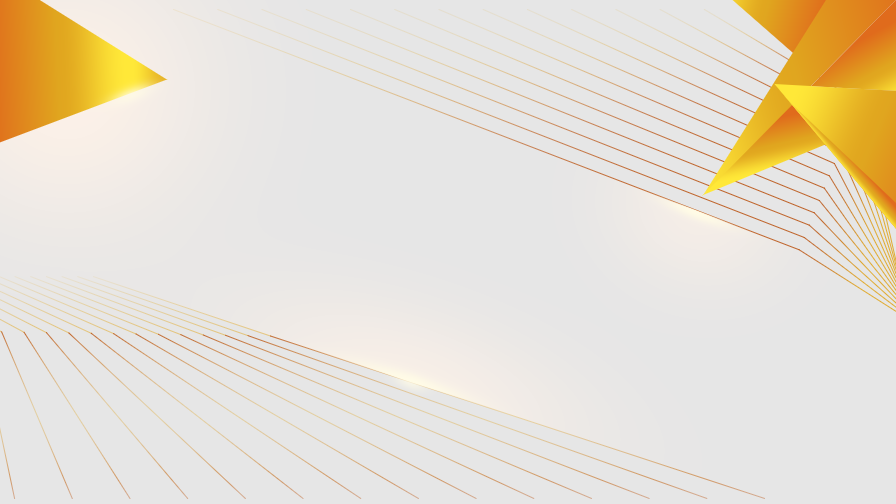
Reproduce this background procedurally as a WebGL 1 fragment shader.

```glsl
precision highp float;
uniform vec2 u_resolution;

const vec3 GREY = vec3(0.9, 0.9, 0.9);
const vec3 PEACH = vec3(1.0, 0.95, 0.91);
const vec3 SPARK = vec3(1.0, 0.985, 0.90);
const vec3 ORANGE = vec3(0.88, 0.42, 0.11);
const vec3 GOLD = vec3(0.88, 0.65, 0.12);
const vec3 YELLOW = vec3(1.0, 0.91, 0.22);
const vec3 COPPER = vec3(0.74, 0.36, 0.12);

// Signed distance to the line a-b, positive on its left
float side(vec2 p, vec2 a, vec2 b) {
  vec2 d = normalize(b - a);
  return d.x * (p.y - a.y) - d.y * (p.x - a.x);
}

// Distance along a-b, 0 at a and 1 at b
float along(vec2 p, vec2 a, vec2 b) {
  vec2 d = b - a;
  return clamp(dot(p - a, d) / dot(d, d), 0.0, 1.0);
}

float edge(float d, float px) {
  return clamp(0.5 + d / px, 0.0, 1.0);
}

// Triangle coverage, corners in clockwise order
float triangle(vec2 p, vec2 a, vec2 b, vec2 c, float px) {
  float d = max(side(p, a, b), max(side(p, b, c), side(p, c, a)));
  return edge(-d, px);
}

vec3 metal(float t) {
  vec3 low = mix(ORANGE, GOLD, clamp(t * 2.0, 0.0, 1.0));
  return mix(low, YELLOW, smoothstep(0.5, 1.0, t));
}

// Elliptical glow with its long axis along dir
float halo(vec2 p, vec2 centre, vec2 dir, vec2 radii) {
  vec2 d = p - centre;
  vec2 u = normalize(dir);
  vec2 q = vec2(dot(d, u), u.x * d.y - u.y * d.x) / radii;
  return exp(-dot(q, q));
}

// Thin stroke: x is coverage, y is position along it
vec2 strand(vec2 p, vec2 a, vec2 b, float px) {
  float t = along(p, a, b);
  float halfWidth = 0.009;
  float d = length(p - mix(a, b, t));
  return vec2(edge(halfWidth - d, px), t);
}

vec3 upperStrands(vec3 col, vec2 p, float px) {
  for (int i = 0; i < 13; i++) {
    float k = float(i);
    vec2 start = vec2(3.1 + 0.79 * k, 8.83);
    vec2 bend = vec2(14.27, 4.54) + k * vec2(0.09, 0.22);
    vec2 finish = vec2(16.0, 3.44 + 0.075 * k);
    vec2 s = strand(p, start, bend, px);
    float fade = mix(0.12, 0.95, smoothstep(0.0, 0.85, s.y));
    col = mix(col, mix(GOLD, COPPER, smoothstep(0.2, 0.6, s.y)), s.x * fade);
    s = strand(p, bend, finish, px);
    col = mix(col, mix(COPPER, GOLD, smoothstep(0.0, 0.7, s.y)), s.x * 0.9);
  }
  return col;
}

vec3 lowerStrands(vec3 col, vec2 p, float px) {
  for (int i = 0; i < 14; i++) {
    float k = float(i);
    vec2 start = vec2(1.67 - 0.28 * k, 4.06);
    vec2 bend = vec2(4.83 - 0.4 * k, 3.0 + 0.006 * k);
    vec2 finish = vec2(13.65 - 1.03 * k, 0.1);
    vec2 s = strand(p, start, bend, px);
    col = mix(col, GOLD, s.x * mix(0.1, 0.55, s.y));
    s = strand(p, bend, finish, px);
    float ends = abs(s.y * 2.0 - 1.0);
    float fade = mix(0.35, 0.9, ends * ends) * (1.0 - 0.5 * smoothstep(0.85, 1.0, s.y));
    col = mix(col, mix(GOLD, COPPER, ends), s.x * fade);
  }
  return col;
}

// Folded metal cluster in the upper right corner
vec3 facets(vec3 col, vec2 p, float px) {
  vec2 tip = vec2(12.56, 5.52);
  vec2 hub = vec2(13.83, 7.5);
  vec2 low = vec2(16.5, 4.32);
  vec2 fold = vec2(16.5, 7.35);
  vec2 top = vec2(16.5, 9.51);
  col = mix(col, metal(along(p, vec2(14.7, 8.6), vec2(12.7, 9.1))), triangle(p, vec2(12.51, 9.5), vec2(15.1, 9.5), vec2(14.2, 8.02), px));
  col = mix(col, metal(along(p, vec2(13.9, 6.9), vec2(14.1, 6.0))), triangle(p, tip, vec2(14.2, 7.4), vec2(14.8, 6.445), px));
  col = mix(col, metal(along(p, vec2(16.5, 8.5), vec2(11.8, 7.3))), triangle(p, tip, vec2(15.07, 9.51), top, px));
  col = mix(col, metal(along(p, vec2(15.4, 8.3), vec2(16.0, 7.2))), triangle(p, vec2(14.48, 7.46), top, fold, px));
  col = mix(col, metal(along(p, vec2(17.2, 6.0), vec2(14.1, 7.3))), triangle(p, hub, fold, low, px));
  return mix(col, metal(along(p, vec2(15.55, 5.82), vec2(15.35, 5.65))), triangle(p, vec2(14.1, 7.18), vec2(16.5, 4.9), low, px));
}

void main() {
  vec2 p = gl_FragCoord.xy / u_resolution * vec2(16.0, 9.0);
  float px = 9.0 / u_resolution.y;
  vec2 upperA = vec2(3.1, 8.83), upperB = vec2(14.27, 4.54);
  vec2 lowerA = vec2(1.67, 4.04), lowerB = vec2(13.65, 0.1);
  vec2 upperDir = upperB - upperA, lowerDir = lowerB - lowerA;
  float below = edge(-side(p, upperA, upperB), px);
  float above = edge(side(p, lowerA, lowerB), px);

  // Soft warm light
  vec3 col = mix(GREY, PEACH, 0.9 * halo(p, vec2(1.2, 7.4), vec2(1.0, 0.0), vec2(2.5, 2.4)));
  col = mix(col, PEACH, 0.6 * below * halo(p, vec2(12.44, 5.2), upperDir, vec2(1.6, 1.3)));
  col = mix(col, PEACH, 0.7 * above * halo(p, vec2(7.33, 2.17), lowerDir, vec2(3.2, 1.3)));

  col = upperStrands(col, p, px);
  col = lowerStrands(col, p, px);

  // Sparks on the outer strands
  col = mix(col, SPARK, below * halo(p, vec2(12.44, 5.2), upperDir, vec2(0.65, 0.12)));
  col = mix(col, SPARK, above * halo(p, vec2(7.33, 2.17), lowerDir, vec2(1.2, 0.16)));
  col = mix(col, SPARK, 0.7 * halo(p, vec2(7.33, 2.17), lowerDir, vec2(0.3, 0.12)));

  col = facets(col, p, px);

  // Left wedge and its glint
  vec3 wedge = metal(along(p, vec2(-0.2, 7.3), vec2(2.3, 7.4)));
  wedge = mix(wedge, GOLD, 0.8 * smoothstep(2.35, 2.95, p.x));
  col = mix(col, wedge, triangle(p, vec2(-1.0, 10.07), vec2(2.98, 7.58), vec2(-1.0, 6.08), px));
  col = mix(col, SPARK, 0.75 * halo(p, vec2(2.35, 7.3), vec2(1.0, 0.376), vec2(0.4, 0.13)));
  gl_FragColor = vec4(col, 1.0);
}
```
